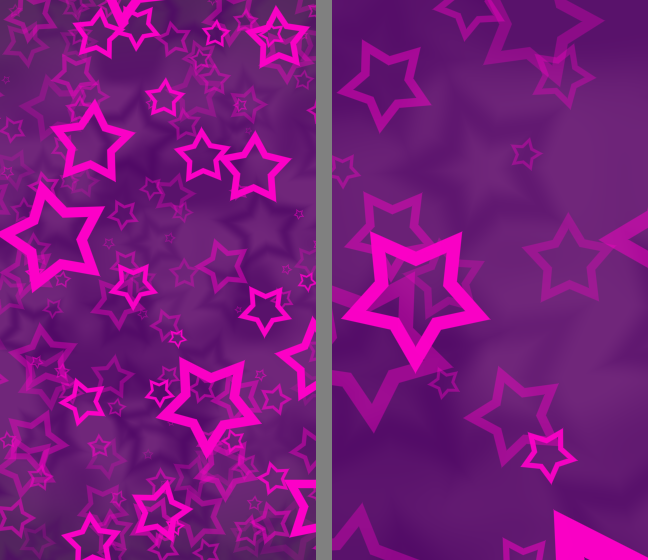
Left: the whole. Right: its middle third, enlarged.
Write a Shadertoy shader that draws this pattern.

```glsl
// Magenta star outlines scattered over a cloudy purple backdrop.
// Each layer is a jittered grid of star rings: blurred dark ones behind,
// translucent ones in the middle, vivid ones in front. Unit: canvas width.

const float SECTOR = 1.2566371;    // a fifth of a turn
const float TAU = 6.2831853;

const vec3 MAGENTA = vec3(0.99, 0.0, 0.78);
const vec3 LILAC   = vec3(0.44, 0.15, 0.48);
const vec3 PLUM    = vec3(0.35, 0.07, 0.42);
const vec3 SHADOW  = vec3(0.30, 0.02, 0.39);
const vec3 DUSK    = vec3(0.32, 0.16, 0.36);

vec4 hash4(vec2 p, float seed) {
    vec4 q = fract(vec4(p.xyx, p.y + seed) * vec4(0.1031, 0.1030, 0.0973, 0.1099)
                   + seed * 0.137);
    q += dot(q, q.wzxy + 33.33);
    return fract((q.xxyz + q.yzzw) * q.zywx);
}

float valueNoise(vec2 p, float seed) {
    vec2 cell = floor(p), f = fract(p);
    f = f * f * (3.0 - 2.0 * f);
    float low  = mix(hash4(cell, seed).x, hash4(cell + vec2(1, 0), seed).x, f.x);
    float high = mix(hash4(cell + vec2(0, 1), seed).x, hash4(cell + vec2(1, 1), seed).x, f.x);
    return mix(low, high, f.y);
}

// Signed distance to the edge lines of a five-pointed star
float starDistance(vec2 p, float radius, float turn) {
    float angle = mod(atan(p.y, p.x) + turn, SECTOR) - 0.5 * SECTOR;
    vec2 folded = length(p) * vec2(cos(angle), abs(sin(angle)));
    vec2 edgeNormal = vec2(0.503, 0.864);
    return dot(folded, edgeNormal) - radius * edgeNormal.x;
}

// Coverage of a star outline with sharp mitred corners
float starRing(vec2 p, float radius, float turn, float soft) {
    float d = starDistance(p, radius, turn);
    float band = 0.17 * radius;
    return smoothstep(-soft, soft, -d) * smoothstep(-soft, soft, d + band);
}

// Paints one jittered grid of stars over a colour
vec3 starLayer(vec3 color, vec2 p, float cellSize, vec2 radii, vec2 alphas,
               float density, float soft, vec3 ink, float seed) {
    vec2 home = floor(p / cellSize);
    for (int y = -1; y <= 1; y++) {
        for (int x = -1; x <= 1; x++) {
            vec2 cell = home + vec2(x, y);
            vec4 place = hash4(cell + 50.0, seed);
            vec4 look = hash4(cell + 90.0, seed + 3.7);
            if (look.x > density) continue;
            vec2 center = (cell + 0.5 + 0.8 * (place.xy - 0.5)) * cellSize;
            float radius = mix(radii.x, radii.y, pow(place.z, 1.3));
            float cover = starRing(p - center, radius, place.w * TAU, soft);
            color = mix(color, ink, cover * mix(alphas.x, alphas.y, look.y));
        }
    }
    return color;
}

// Cloudy purple, greyer and darker toward the ends and corners
vec3 backdrop(vec2 p, vec2 uv) {
    float cloud = 0.65 * valueNoise(p * 5.0, 1.0) + 0.35 * valueNoise(p * 11.0, 2.0);
    vec3 color = mix(PLUM, LILAC, smoothstep(0.25, 0.65, cloud));
    vec2 fromCenter = abs(uv - 0.5) * 2.0;
    float fade = smoothstep(0.65, 1.15, length(fromCenter * vec2(0.5, 1.0)));
    return mix(color, DUSK, 0.9 * fade);
}

void mainImage(out vec4 fragColor, in vec2 fragCoord) {
    vec2 uv = fragCoord / iResolution.xy;
    vec2 p = fragCoord / iResolution.x;
    float crisp = 0.75 / iResolution.x;

    vec3 color = backdrop(p, uv);

    // Out-of-focus dark stars
    color = starLayer(color, p, 0.23, vec2(0.08, 0.17), vec2(0.4, 0.95), 0.7, 0.022, SHADOW, 11.0);

    // Translucent stars, large to small
    color = starLayer(color, p, 0.22, vec2(0.05, 0.12), vec2(0.15, 0.42), 0.65, crisp, MAGENTA, 23.0);
    color = starLayer(color, p, 0.21, vec2(0.05, 0.11), vec2(0.28, 0.55), 0.60, crisp, MAGENTA, 37.0);
    color = starLayer(color, p, 0.14, vec2(0.01, 0.06), vec2(0.30, 0.65), 0.55, crisp, MAGENTA, 41.0);

    // Vivid stars in front
    color = starLayer(color, p, 0.20, vec2(0.03, 0.075), vec2(0.85, 1.0), 0.2, crisp, MAGENTA, 59.0);
    color = starLayer(color, p, 0.36, vec2(0.07, 0.20), vec2(0.97, 1.0), 0.9, crisp, MAGENTA, 67.0);

    fragColor = vec4(color, 1.0);
}
```
